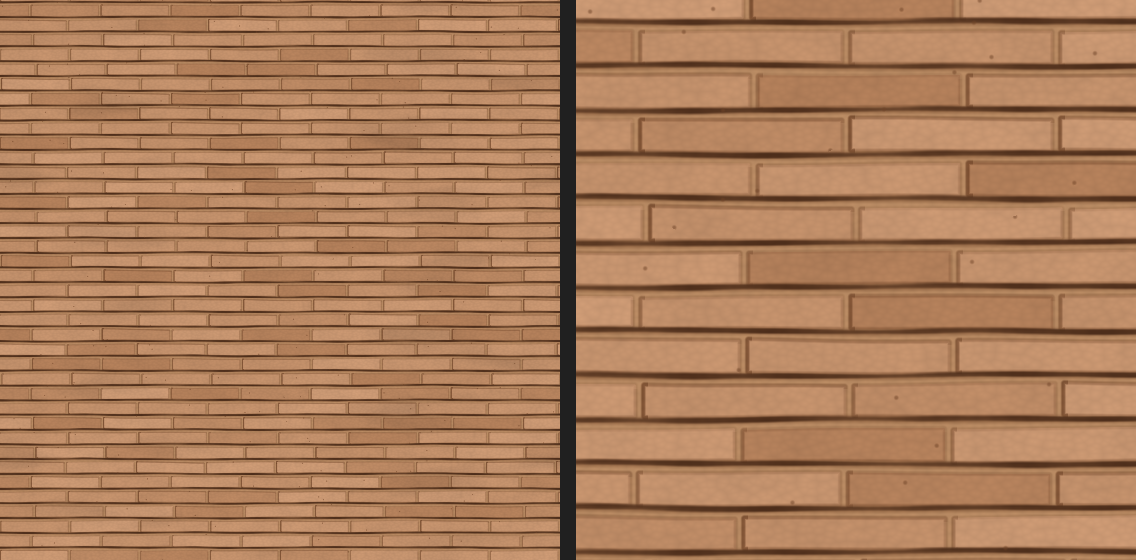
Left, the full canvas; right, a detail of the centre.
Write a Shadertoy shader that draws this texture.

```glsl
// Wall of long, thin clay bricks: 38 courses of 8 bricks in running bond.
// Each brick is a rounded box with rim lines, over mortar with a dark bed shadow.
// Integer-frequency sines and wrapped cellular noise add wear and keep it tiling.

float hash(vec2 p) {
    vec3 q = fract(p.xyx * vec3(0.1031, 0.1030, 0.0973));
    q += dot(q, q.yzx + 33.33);
    return fract((q.x + q.y) * q.z);
}

// Layered, bent sines in about -1..1; whole frequencies make them periodic.
float waves(vec2 uv, vec2 frequency) {
    vec2 p = 6.2831853 * uv * frequency;
    float sum = 0.0;
    for (int i = 1; i <= 4; i++) {
        float k = float(i);
        sum += sin(p.x * k + 1.7 * sin(p.y * (5.0 - k) + k * k) + 2.0 * k) / k;
    }
    return 0.5 * sum;
}

// Wrapped cellular noise: distance to the nearest point and its random id.
vec2 cells(vec2 uv, vec2 count) {
    vec2 p = uv * count, base = floor(p);
    vec2 nearest = vec2(9.0, 0.0);
    for (int j = -1; j <= 1; j++)
    for (int i = -1; i <= 1; i++) {
        vec2 cell = base + vec2(i, j);
        vec2 id = mod(cell, count);
        vec2 point = cell + vec2(hash(id + 3.1), hash(id + 57.7));
        float d = length(p - point);
        if (d < nearest.x) nearest = vec2(d, hash(id + 21.3));
    }
    return nearest;
}

float band(float d, float halfWidth, float blur) {
    return 1.0 - smoothstep(halfWidth - blur, halfWidth + blur, abs(d));
}

void mainImage(out vec4 fragColor, in vec2 fragCoord) {
    vec2 uv = fragCoord / iResolution.xy;
    float blur = 0.5 * 38.0 / iResolution.y;

    // Nearly straight courses, with joints shifted by half a brick
    float y = uv.y * 38.0 + 0.15 + 0.04 * waves(uv, vec2(2.0, 3.0));
    float row = mod(floor(y), 38.0);
    float shift = mod(row, 2.0) > 0.5 ? 0.47 : 0.97;
    float x = uv.x * 8.0 - shift + 0.09 * (hash(vec2(row, 7.0)) - 0.5);
    vec2 id = vec2(mod(floor(x), 8.0), row);
    float tone = hash(id + 11.0);
    float wear = hash(id + 83.0);

    // Brick outline, measured in course heights
    vec2 p = vec2((fract(x) - 0.5) * 4.75, fract(y) - 0.42);
    p.y += 0.025 * (wear - 0.5) * p.x;
    vec2 q = abs(p) - vec2(2.29, 0.37) + 0.03;
    float edge = length(max(q, 0.0)) + min(max(q.x, q.y), 0.0) - 0.03;
    float brick = 1.0 - smoothstep(-blur, blur, edge);

    // Clay with a few darker bricks, sandy mortar and broad stains
    vec3 clay = mix(vec3(0.69, 0.49, 0.345), vec3(0.755, 0.56, 0.415),
                    smoothstep(0.0, 0.35, tone));
    clay += 0.035 * smoothstep(0.45, 1.0, tone);
    clay *= 1.0 + 0.02 * waves(uv, vec2(9.0, 5.0));
    vec3 color = mix(vec3(0.72, 0.54, 0.385), clay, brick);
    float stain = smoothstep(0.2, 1.0, waves(uv, vec2(1.0, 2.0)));
    color *= 1.0 - stain * (0.03 + 0.06 * wear);

    // Rim lines: dark on the left, faint on the right and along the top
    float leftSide = step(p.x, -2.18);
    float topSide = step(0.28, p.y) * (1.0 - leftSide);
    float rimStrength = 0.25 + leftSide * (0.15 + 0.4 * wear);
    rimStrength += topSide * 0.3 * (wear - 0.4);
    float rim = band(edge, 0.045, max(blur, 0.03));
    color = mix(color, vec3(0.43, 0.26, 0.15), rim * rimStrength);

    // Bed shadow: a thin dark core inside a soft brown fringe, fading in places
    float bed = y - floor(y + 0.5);
    float depth = waves(uv, vec2(5.0, 19.0));
    float fringe = band(bed + 0.01, 0.075, 0.07);
    color = mix(color, vec3(0.48, 0.31, 0.19), fringe * 0.65);
    float core = band(bed, 0.052 + 0.022 * depth, max(blur, 0.035));
    color = mix(color, vec3(0.28, 0.16, 0.09), core * (0.74 + 0.24 * depth));

    // Fine grain and rare dark pits
    color *= 1.025 - 0.06 * cells(uv, vec2(170.0, 250.0)).x;
    vec2 pit = cells(uv, vec2(130.0));
    float pitMask = step(0.985, pit.y) * (1.0 - smoothstep(0.05, 0.25, pit.x));
    color = mix(color, vec3(0.43, 0.26, 0.15), 0.5 * pitMask);

    fragColor = vec4(color, 1.0);
}
```
